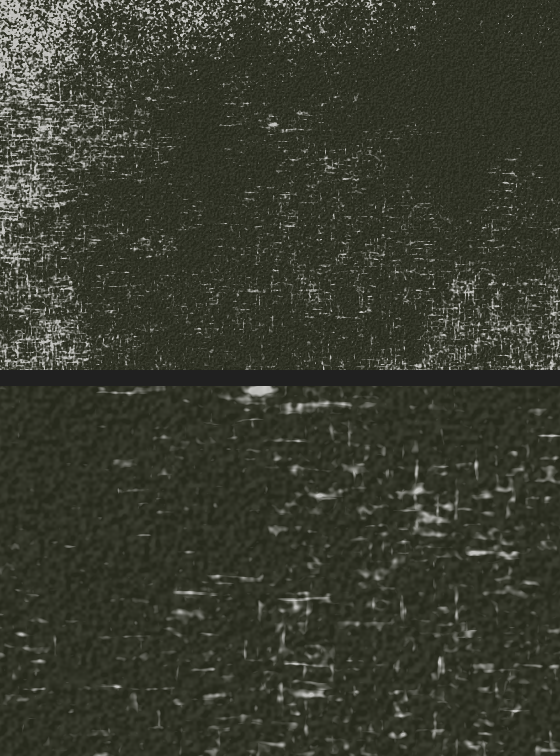
Top: the whole. Bottom: its middle third, enlarged.
Give the GLSL for this texture, as a WebGL 2 fragment shader.

```glsl
#version 300 es
precision highp float;
// Worn dark olive cloth: pale flecks and broken threads show through the ink.
// A smooth wear map shifts the threshold of fine stretched value noise, so
// crossing dashes are sparse in the middle and dense toward the worn sides.
uniform vec2 u_resolution;
out vec4 fragColor;

float hash(vec2 p) {
  vec3 h = fract(p.xyx * 0.1031);
  h += dot(h, h.yzx + 33.33);
  return fract((h.x + h.y) * h.z);
}

float noise(vec2 p) {
  vec2 cell = floor(p), f = fract(p);
  f = f * f * (3.0 - 2.0 * f);
  return mix(mix(hash(cell), hash(cell + vec2(1, 0)), f.x),
             mix(hash(cell + vec2(0, 1)), hash(cell + vec2(1, 1)), f.x), f.y);
}

// Soft elliptical patch, one at its centre
float blob(vec2 q, vec2 centre, vec2 radius) {
  vec2 d = (q - centre) / radius;
  return exp(-dot(d, d));
}

// How far the ink has rubbed off; q runs from 0 to 1 on both axes
float wearMap(vec2 q) {
  float w = 0.06;
  w += 0.19 * exp(-q.x * 4.5);
  w += 0.17 * blob(q, vec2(0.03, 0.84), vec2(0.09, 0.16));
  w += 0.12 * blob(q, vec2(0.06, 0.54), vec2(0.10, 0.14));
  w += 0.10 * blob(q, vec2(0.22, 0.78), vec2(0.14, 0.22));
  w += 0.22 * exp((q.y - 1.0) * 13.0) * smoothstep(0.90, 0.65, q.x);
  w += 0.14 * blob(q, vec2(0.36, 0.96), vec2(0.05, 0.06));
  w += 0.07 * blob(q, vec2(0.62, 0.44), vec2(0.20, 0.34));
  w += 0.23 * smoothstep(0.40, 1.0, q.x) * exp(-q.y * 2.6);
  w += 0.12 * exp(-q.y * 5.0) * smoothstep(0.40, 0.10, q.x);
  w -= 0.07 * blob(q, vec2(0.37, 0.45), vec2(0.06, 0.45));
  w -= 0.17 * blob(q, vec2(0.88, 0.82), vec2(0.25, 0.30));
  return w + 0.16 * (noise(q * vec2(11.0, 9.0) + 4.0) - 0.5);
}

void main() {
  vec2 q = gl_FragCoord.xy / u_resolution;
  vec2 p = gl_FragCoord.xy / u_resolution.y;

  // Slight waver keeps the threads from running dead straight
  vec2 s = p + 0.005 * (vec2(noise(p * 30.0), noise(p * 30.0 + 41.0)) - 0.5);

  // Round flecks from two turned lattices, then threads in both directions
  vec2 turned = mat2(0.8, 0.6, -0.6, 0.8) * s;
  float fleck = 0.5 + 0.65 * (noise(s * 190.0 + 7.0) + noise(turned * 230.0 + 60.0) - 1.0);
  float across = 0.38 * fleck + 0.44 * noise(s * vec2(52.0, 250.0) + 31.0)
               + 0.18 * noise(s * vec2(6.0, 190.0) + 53.0);
  float along = 0.38 * fleck + 0.44 * noise(s * vec2(250.0, 56.0) + 71.0)
              + 0.18 * noise(s * vec2(190.0, 5.0) + 97.0);

  // Rare long dashes that stay bright even where the wear is light
  across += 0.17 * smoothstep(0.80, 0.94, noise(s * vec2(30.0, 200.0) + 11.0));
  along += 0.14 * smoothstep(0.82, 0.95, noise(s * vec2(200.0, 34.0) + 23.0));

  // Threads lie across in the middle and along near the bottom
  float upright = smoothstep(0.45, 0.05, q.y);
  float weave = max(across + 0.03 * (1.0 - upright), along + 0.05 * upright - 0.02);
  float field = mix(weave, fleck + 0.04, 0.75 * smoothstep(0.68, 0.95, q.y));
  field += 0.16 * (noise(p * 26.0 + 13.0) - 0.5);

  // Mostly thin rubbing, with few spots worn right through
  float bare = pow(clamp((field + wearMap(q) - 0.79) / 0.30, 0.0, 1.0), 1.4);

  // One larger chip above the centre
  vec2 chip = (p - vec2(0.738, 0.663)) / vec2(0.014, 0.006);
  bare = max(bare, smoothstep(1.2, 0.6, length(chip) + 0.5 * (fleck - 0.5)));

  // Embossed grain of the inked cloth, lit from the upper left
  vec2 g = p * 210.0 + 19.0;
  float relief = noise(g) - noise(g + vec2(-0.6, 0.6));
  float grain = 0.42 + 0.8 * relief + 0.8 * (noise(p * 300.0) - 0.5);
  vec3 ink = mix(vec3(0.15, 0.16, 0.11), vec3(0.232, 0.242, 0.192),
                 clamp(grain, 0.0, 1.0));
  vec3 cloth = vec3(0.76, 0.76, 0.745) + 0.06 * (grain - 0.5);

  fragColor = vec4(mix(ink, cloth, bare), 1.0);
}
```
